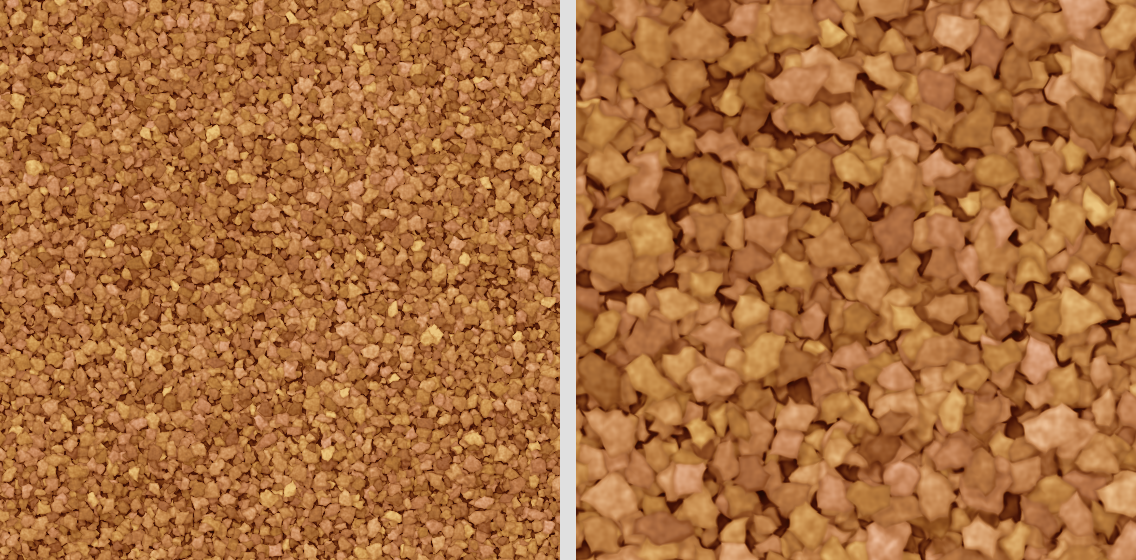
Left, the full canvas; right, a detail of the centre.
This texture is drawn by a WebGL 1 fragment shader. Its source:

```glsl
precision highp float;
uniform vec2 u_resolution;

#define GRAINS 38.0      // coarse grains across the canvas
#define LAYERS 5
#define SIDES 6
#define EDGE 0.0020      // softness of grain edges
#define TONE_LOW 0.575
#define TONE_SPAN 0.25
#define RIM 0.10         // darkening along the inside of an edge
#define SHADOW 0.09      // shade cast on the grains below
#define MOTTLE 0.11      // fine texture inside grains
#define TAU 6.2831853

const vec3 PIT    = vec3(0.27, 0.07, 0.02);
const vec3 UMBER  = vec3(0.45, 0.21, 0.07);
const vec3 BROWN  = vec3(0.58, 0.33, 0.14);
const vec3 TAN    = vec3(0.64, 0.40, 0.21);
const vec3 CORK   = vec3(0.72, 0.47, 0.25);
const vec3 STRAW  = vec3(0.81, 0.58, 0.36);
const vec3 PALE   = vec3(0.92, 0.75, 0.55);

vec2 hash2(vec2 p) {
  vec2 q = vec2(dot(p, vec2(127.1, 311.7)), dot(p, vec2(269.5, 183.3)));
  return fract(sin(q) * 43758.545);
}

float slope(vec2 cell, vec2 f, vec2 corner) {
  return dot(hash2(cell + corner) * 2.0 - 1.0, f - corner);
}

float gradientNoise(vec2 p) {
  vec2 i = floor(p), f = fract(p);
  vec2 u = f * f * f * (f * (f * 6.0 - 15.0) + 10.0);
  float low = mix(slope(i, f, vec2(0, 0)), slope(i, f, vec2(1, 0)), u.x);
  float high = mix(slope(i, f, vec2(0, 1)), slope(i, f, vec2(1, 1)), u.x);
  return mix(low, high, u.y);
}

// Tone is the red value, so each colour starts where its red lies.
vec3 rampStep(vec3 c, vec3 from, vec3 to, float tone) {
  return mix(c, to, clamp((tone - from.r) / (to.r - from.r), 0.0, 1.0));
}

vec3 corkRamp(float tone) {
  vec3 c = mix(PIT * 0.5, PIT, clamp(tone / PIT.r, 0.0, 1.0));
  c = rampStep(c, PIT, UMBER, tone);
  c = rampStep(c, UMBER, BROWN, tone);
  c = rampStep(c, BROWN, TAN, tone);
  c = rampStep(c, TAN, CORK, tone);
  c = rampStep(c, CORK, STRAW, tone);
  return rampStep(c, STRAW, PALE, tone);
}

// Irregular polygon: the overlap of half planes with uneven offsets.
float grainDistance(vec2 q, vec2 id, float radius, float spin) {
  float d = -1.0;
  for (int k = 0; k < SIDES; k++) {
    vec2 h = hash2(id + 17.3 * float(k + 1));
    float a = (float(k) + 0.7 * (h.x - 0.5)) * TAU / float(SIDES);
    float reach = radius * (0.72 + 0.45 * h.y + 0.22 * cos(2.0 * a));
    d = max(d, dot(q, vec2(cos(a + spin), sin(a + spin))) - reach);
  }
  return d;
}

// Paints one layer of scattered grains; surface holds tone and tint.
vec2 paintLayer(vec2 surface, vec2 uv, float level) {
  float scale = GRAINS * mix(1.5, 0.92, level);
  float turn = 0.4 + level * 4.3;
  mat2 rot = mat2(cos(turn), sin(turn), -sin(turn), cos(turn));
  vec2 p = rot * uv * scale + level * 71.0;
  vec2 light = rot * vec2(-0.5, 0.85);
  float soft = max(EDGE, 1.0 / min(u_resolution.x, u_resolution.y)) * scale;
  for (int j = -1; j <= 1; j++) {
    for (int i = -1; i <= 1; i++) {
      vec2 id = floor(p) + vec2(float(i), float(j));
      vec2 key = id + level * 37.0;
      vec2 place = hash2(key + 3.7), look = hash2(key + 9.1);
      vec2 form = hash2(key + 5.3);
      vec2 q = p - id - 0.15 - 0.7 * place;
      if (dot(q, q) > 1.2) continue;
      float d = grainDistance(q, key, mix(0.26, 0.52, form.x), form.y * TAU);
      float tone = TONE_LOW + TONE_SPAN * sqrt(look.x);
      tone += 0.07 * step(0.93, look.y) + 0.04 * (level - 0.5);
      tone += 0.09 * dot(q, light) - RIM * smoothstep(-0.13, 0.02, d);
      float shade = 1.0 - smoothstep(0.0, 0.16, d + 0.12 * dot(q, light));
      surface.x -= SHADOW * shade;
      float cover = 1.0 - smoothstep(-0.5 * soft, 0.5 * soft, d);
      surface = mix(surface, vec2(tone, look.y - 0.5), cover);
    }
  }
  return surface;
}

void main() {
  vec2 uv = gl_FragCoord.xy / min(u_resolution.x, u_resolution.y);

  // Ragged grain outlines
  vec2 ragged = vec2(gradientNoise(uv * 95.0), gradientNoise(uv * 95.0 + 40.0));
  vec2 warped = uv + 0.0045 * ragged;

  // Dark pits below, then grains stacked from fine to coarse
  vec2 surface = vec2(0.46 + 0.3 * gradientNoise(uv * 60.0), 0.0);
  for (int n = 0; n < LAYERS; n++) {
    surface = paintLayer(surface, warped, float(n) / float(LAYERS - 1));
  }

  // Mottling inside grains and slow drift across the sheet
  float fine = gradientNoise(uv * 130.0 + 9.0) + 0.6 * gradientNoise(uv * 260.0);
  float tone = surface.x + MOTTLE * fine + 0.04 * gradientNoise(uv * 4.0);

  // Tint runs from pinkish to yellowish grains
  vec3 color = corkRamp(tone) * (1.0 + surface.y * vec3(0.0, 0.06, -0.22));
  gl_FragColor = vec4(color, 1.0);
}
```
